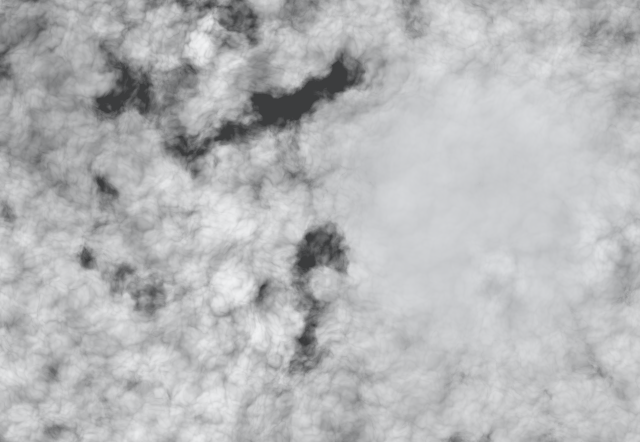
A Shadertoy shader for this texture:

```glsl
#define BASE_TONE 0.782
#define BROAD_CONTRAST 0.30
#define WISP_CONTRAST 0.19
#define PUFF_CONTRAST 0.50
#define RELIEF 0.30
#define VEIN_DEPTH 0.05
#define GAP_DEPTH 0.52
#define PUFF_SCALE 12.0
#define WISP_SCALE 12.0
#define CALM_CENTER vec2(1.09, 0.53)
#define LIGHT_STEP vec2(-0.005, 0.008)

vec2 hash2(vec2 p) {
    vec3 q = fract(p.xyx * vec3(0.1031, 0.1030, 0.0973));
    q += dot(q, q.yzx + 33.33);
    return fract((q.xx + q.yz) * q.zy);
}

float valueNoise(vec2 p) {
    vec2 i = floor(p), f = fract(p);
    f = f * f * (3.0 - 2.0 * f);
    vec2 e = vec2(0.0, 1.0);
    return mix(mix(hash2(i).x, hash2(i + e.yx).x, f.x),
               mix(hash2(i + e.xy).x, hash2(i + e.yy).x, f.x), f.y);
}

const mat2 TURN = mat2(0.8, 0.6, -0.6, 0.8);

float fbm(vec2 p, int octaves) {
    float sum = 0.0, amp = 0.5, total = 0.0;
    for (int i = 0; i < octaves; i++) {
        sum += amp * valueNoise(p);
        total += amp;
        p = TURN * p * 2.03 + 17.3;
        amp *= 0.56;
    }
    return sum / total;
}

// Smoothly blended squared distance to the nearest cell point
float cellular(vec2 p) {
    vec2 cell = floor(p), f = fract(p);
    float sum = 0.0;
    for (int y = -1; y <= 1; y++)
    for (int x = -1; x <= 1; x++) {
        vec2 o = vec2(x, y);
        vec2 d = o + hash2(cell + o + 50.0) - f;
        sum += exp(-14.0 * dot(d, d));
    }
    return -log(sum + 1e-4) / 14.0;
}

// Round domes separated by dark creases, centred near zero
float puffs(vec2 p) {
    float sum = 0.0, amp = 0.5;
    p *= PUFF_SCALE;
    for (int i = 0; i < 4; i++) {
        sum += amp * (0.12 - cellular(p));
        p = TURN * p * 2.1 + 9.1;
        amp *= 0.54;
    }
    return sum;
}

// Soft streak along a segment
float streak(vec2 p, vec2 a, vec2 b, float width) {
    vec2 ab = b - a;
    float t = clamp(dot(p - a, ab) / dot(ab, ab), 0.0, 1.0);
    float d = length(p - a - ab * t) / width;
    return exp(-d * d);
}

float glow(vec2 p, vec2 center, float radius) {
    vec2 d = (p - center) / radius;
    return exp(-dot(d, d));
}

void mainImage(out vec4 fragColor, in vec2 fragCoord) {
    vec2 p = fragCoord / iResolution.y;

    // Gentle bending at two sizes
    vec2 bend = vec2(fbm(p * 5.0 + 3.7, 4), fbm(p * 5.0 + 41.2, 4)) - 0.5;
    vec2 curl = vec2(fbm(p * 30.0 + 8.0, 3), fbm(p * 30.0 + 61.0, 3)) - 0.5;
    vec2 q = p + 0.06 * bend + 0.014 * curl;
    vec2 region = p + 0.10 * bend + 0.06 * curl;

    // Gaps down to the dark ground
    float rift = streak(region, vec2(0.50, 0.66), vec2(0.76, 0.82), 0.055);
    rift = max(rift, streak(region, vec2(0.29, 0.81), vec2(0.36, 0.78), 0.065));
    rift = max(rift, 0.9 * streak(region, vec2(0.70, 0.44), vec2(0.78, 0.40), 0.050));
    rift = max(rift, 0.7 * streak(region, vec2(0.69, 0.20), vec2(0.69, 0.42), 0.035));
    rift = max(rift, 0.9 * streak(region, vec2(0.17, 0.42), vec2(0.32, 0.37), 0.035));
    rift = max(rift, 0.8 * streak(region, vec2(0.42, 1.00), vec2(0.54, 0.97), 0.035));

    // Smooth veil on the right, rough cover elsewhere
    float calm = 1.0 - smoothstep(0.18, 0.44, length((region - CALM_CENTER) * vec2(0.88, 1.0)));
    calm *= 1.0 - rift;
    float rough = 1.0 - 0.80 * calm;
    rough *= mix(1.0, 0.65, smoothstep(0.7, 1.0, p.x) * (1.0 - 0.6 * smoothstep(0.5, 0.9, p.y)));
    float upperLeft = smoothstep(0.40, 0.75, p.y) * (1.0 - smoothstep(0.5, 1.1, p.x));

    // Layers of cloud
    float broad = fbm(p * 3.2 + 12.4, 4) - 0.5;
    float wisp = fbm(q * WISP_SCALE + 27.0, 6) - 0.5;
    float puff = puffs(q);
    float relief = puff - puffs(q + LIGHT_STEP);
    float crack = 1.0 - abs(2.0 * fbm(q * 15.0 + 70.0, 4) - 1.0);
    float vein = pow(crack, 14.0) * smoothstep(0.4, 0.65, fbm(p * 8.0 + 5.0, 3));

    float opening = 0.55 * rift + 0.5 - 1.15 * wisp - 0.4 * puff + 0.04 * upperLeft - 0.35 * calm;
    float gap = smoothstep(0.60, 1.36, opening) * (1.0 + 0.7 * curl.x);

    // Sunlit towers
    float lit = glow(region, vec2(0.48, 0.92), 0.09) + 0.6 * glow(region, vec2(0.28, 0.94), 0.06)
              + 0.7 * glow(region, vec2(1.38, 0.45), 0.09) + 0.4 * glow(region, vec2(1.13, 0.36), 0.08)
              + 0.5 * glow(region, vec2(0.55, 0.27), 0.12);

    float tone = BASE_TONE + 0.04 * calm - 0.06 * upperLeft;
    tone += rough * (BROAD_CONTRAST * broad + WISP_CONTRAST * wisp + PUFF_CONTRAST * puff);
    tone += rough * (RELIEF * relief - VEIN_DEPTH * vein) + 0.10 * calm * broad;
    tone += lit * (0.09 + 0.8 * puff);
    tone -= GAP_DEPTH * gap;

    // Soft shoulder for highlights, floor for shadows
    tone = tone > 0.86 ? 0.86 + 0.13 * (1.0 - exp((0.86 - tone) / 0.13)) : tone;
    tone = max(tone, 0.24);

    vec3 coolTint = vec3(-0.006, 0.0, 0.008) * mix(0.6, 1.2, calm);
    fragColor = vec4(tone + coolTint, 1.0);
}
```
